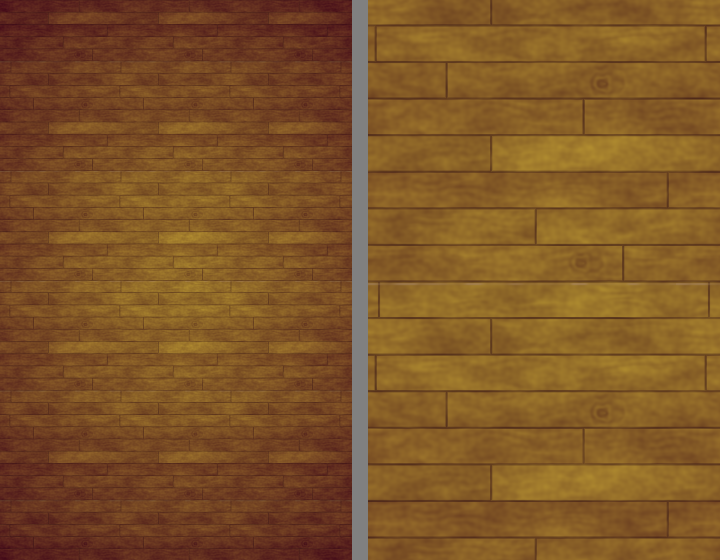
Left: the whole. Right: its middle third, enlarged.
This texture is drawn by a WebGL 1 fragment shader. Its source:

```glsl
precision highp float;
// Strip parquet floor: a nine-row tile of wooden planks under a warm vignette.

uniform vec2 u_resolution;

#define REPEATS vec2(3.2, 5.103)      // tiles across and down
#define TILE_SHIFT 0.556              // vertical phase of the first tile
#define ROWS 9.0
#define GAP_WIDTH 0.0065              // seam width, in tiles
#define GAP_DEPTH 0.42
#define GRAIN 0.16
#define BLOTCH 0.24
#define HONEY vec3(0.575, 0.425, 0.160)
#define MAHOGANY vec3(0.335, 0.115, 0.112)
#define SEAM_DARK vec3(0.20, 0.07, 0.08)
#define SEAM_PALE vec3(0.66, 0.52, 0.38)

vec2 gradient(vec2 cell) {
  float a = 6.2832 * fract(sin(dot(cell, vec2(127.1, 311.7))) * 4375.85);
  return vec2(cos(a), sin(a));
}

float gradientNoise(vec2 p) {
  vec2 i = floor(p), f = fract(p);
  vec2 w = f * f * f * (f * (f * 6.0 - 15.0) + 10.0);
  vec2 e = vec2(1.0, 0.0);
  float bottom = mix(dot(gradient(i), f),
                     dot(gradient(i + e.xy), f - e.xy), w.x);
  float top = mix(dot(gradient(i + e.yx), f - e.yx),
                  dot(gradient(i + e.xx), f - e.xx), w.x);
  return mix(bottom, top, w.y);
}

// One of nine values, stored as three columns of three.
float pick(mat3 values, float row) {
  vec3 index = vec3(0.0, 1.0, 2.0);
  vec3 column = vec3(equal(index, vec3(floor(row / 3.0))));
  vec3 item = vec3(equal(index, vec3(mod(row, 3.0))));
  return dot(item, values * column);
}

float isRow(float row, float wanted) {
  return 1.0 - step(0.5, abs(row - wanted));
}

// Share of a pixel covered by a line at distance d.
float lineCover(float d, float width, float pixel) {
  float h = 0.5 * width;
  return clamp(0.5 + (h - d) / pixel, 0.0, 1.0)
       - clamp(0.5 - (h + d) / pixel, 0.0, 1.0);
}

// Oval growth rings, fading away from the knot.
float knot(vec2 offset) {
  float r = length(offset * vec2(13.0, 2.2));
  float bend = gradientNoise(offset * vec2(30.0, 4.0));
  return exp(-1.6 * r * r) * (0.45 + 0.55 * sin(13.0 * r + 4.0 * bend));
}

void main() {
  vec2 uv = gl_FragCoord.xy / u_resolution;
  vec2 tile = vec2(uv.x, 1.0 - uv.y) * REPEATS - vec2(0.0, TILE_SHIFT);
  vec2 pixel = REPEATS / u_resolution;

  // Plank layout: one plank per row and tile, each row with its own joint.
  float level = fract(tile.y) * ROWS;
  float row = min(floor(level), ROWS - 1.0);
  float across = level - row;
  float joint = pick(mat3(0.10, 0.44, 0.09, 0.305, 0.72, 0.44,
                          0.975, 0.575, 0.84), row);
  float along = fract(tile.x - joint);
  float tone = pick(mat3(0.07, 0.05, 0.05, 0.0, -0.05, 0.03,
                         -0.09, 0.0, -0.04), row);

  // Wood figure, restarted at each plank end.
  vec2 plank = vec2(along, across + row * 7.0);
  float warp = gradientNoise(plank * vec2(6.0, 1.3));
  float fibre = gradientNoise(vec2(along * 11.0, plank.y * 5.0 + 2.0 * warp));
  float speckle = gradientNoise(plank * vec2(47.0, 6.3));
  float blotch = gradientNoise(plank * vec2(4.3, 0.9) + 3.7)
               + 0.5 * gradientNoise(plank * vec2(13.0, 1.7) + 9.1);
  float figure = BLOTCH * blotch + GRAIN * (fibre + 0.7 * speckle);

  // Marked planks: a bright end, two knots and a dark stain.
  figure += isRow(row, 5.0) * (0.13 - 0.2 * smoothstep(0.25, 0.85, along));
  figure -= 0.22 * isRow(row, 3.0) * knot(vec2(along - 0.48, across - 0.6));
  figure -= 0.18 * isRow(row, 8.0) * knot(vec2(along - 0.88, across - 0.5));
  vec2 stain = vec2(along - 0.03, across - 0.5) * vec2(22.0, 2.0);
  figure -= 0.14 * isRow(row, 1.0) * exp(-dot(stain, stain));

  // Vignette from honey to mahogany; darker wood is also redder.
  float radius = length((uv - vec2(0.52, 0.5)) * vec2(1.5, 2.0));
  float shade = pow(radius / 1.25, 1.3);
  vec3 colour = mix(HONEY, MAHOGANY, shade - tone - figure);
  colour *= 1.0 + 0.25 * figure;

  // Seams between rows and plank ends, worn unevenly.
  float rowEdge = min(across, 1.0 - across) / ROWS;
  float endEdge = min(along, 1.0 - along);
  float wear = 0.8 + 0.5 * gradientNoise(tile * vec2(9.0, 23.0));
  float rowSeam = lineCover(rowEdge, GAP_WIDTH, pixel.y);
  float endSeam = lineCover(endEdge, GAP_WIDTH, pixel.x);
  float seam = max(rowSeam, endSeam);
  colour = mix(colour, SEAM_DARK, 1.35 * GAP_DEPTH * wear * seam);

  // Pale chipped edge along the first row of each tile.
  float chips = smoothstep(-0.1, 0.35, gradientNoise(vec2(fract(tile.x) * 17.0, 4.5)));
  float lip = lineCover(abs(across / ROWS - 0.008), GAP_WIDTH, pixel.y);
  float pale = isRow(row, 0.0) * lip * (0.15 + 0.45 * chips);
  colour = mix(colour, SEAM_PALE * (1.0 - 0.4 * shade), pale);

  gl_FragColor = vec4(clamp(colour, 0.0, 1.0), 1.0);
}
```
